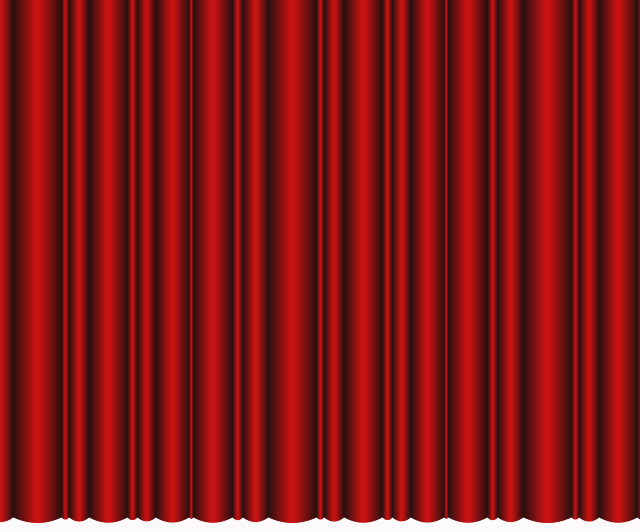
A Shadertoy shader for this texture:

```glsl
// Red stage curtain: repeating vertical folds of uneven width with a scalloped hem.

const float REPEATS = 2.51;        // groups of folds across the canvas
const float GROUP_START = 0.0523;  // left edge of the first whole group, in groups
const float HEM_HEIGHT = 0.057;    // height of the notches between folds, in groups
const float HEM_DROP = 0.023;      // deepest possible scallop, in groups

const vec3 BACKDROP = vec3(0.99, 0.98, 0.98);
const vec3 SHADOW_RED = vec3(0.155, 0.06, 0.06);
const vec3 BRIGHT_RED = vec3(0.775, 0.07, 0.07);

// Fold widths within one group, as shares of their sum
const int FOLDS = 11;
const float FOLD_WIDTHS[FOLDS] = float[FOLDS](
    58.0, 9.0, 24.0, 46.0, 12.0, 22.0, 40.0, 5.0, 47.0, 12.5, 30.5);
const float WIDTH_SUM = 306.0;

// Returns the position across the fold at x (-1 to 1) and the fold's width in groups
vec2 findFold(float x) {
    float target = fract(x) * WIDTH_SUM;
    float start = 0.0;
    float width = FOLD_WIDTHS[0];
    for (int i = 0; i < FOLDS; i++) {
        width = FOLD_WIDTHS[i];
        if (target < start + width) break;
        start += width;
    }
    float across = clamp((target - start) / width, 0.0, 1.0) * 2.0 - 1.0;
    return vec2(across, width / WIDTH_SUM);
}

// Linear ramp from dark creases to a narrow bright ridge
vec3 foldColor(float across) {
    float light = min((1.0 - abs(across)) / 0.9, 1.0);
    return mix(SHADOW_RED, BRIGHT_RED, light);
}

// Height of the lower edge: wider folds hang lower
float hemLine(float across, float width) {
    float drop = HEM_DROP * (1.0 - exp(-width * 15.3));
    return HEM_HEIGHT - drop * (1.0 - across * across);
}

void mainImage(out vec4 fragColor, in vec2 fragCoord) {
    float pixel = REPEATS / iResolution.x;
    vec2 p = fragCoord * pixel;

    // Average a few samples across the pixel to smooth the thinnest folds
    const int SAMPLES = 4;
    vec3 color = vec3(0.0);
    for (int i = 0; i < SAMPLES; i++) {
        float shift = (float(i) + 0.5) / float(SAMPLES) - 0.5;
        vec2 fold = findFold(p.x + shift * pixel - GROUP_START);
        float hem = hemLine(fold.x, fold.y);
        float cloth = smoothstep(-0.6 * pixel, 0.6 * pixel, p.y - hem);
        color += mix(BACKDROP, foldColor(fold.x), cloth);
    }
    fragColor = vec4(color / float(SAMPLES), 1.0);
}
```
